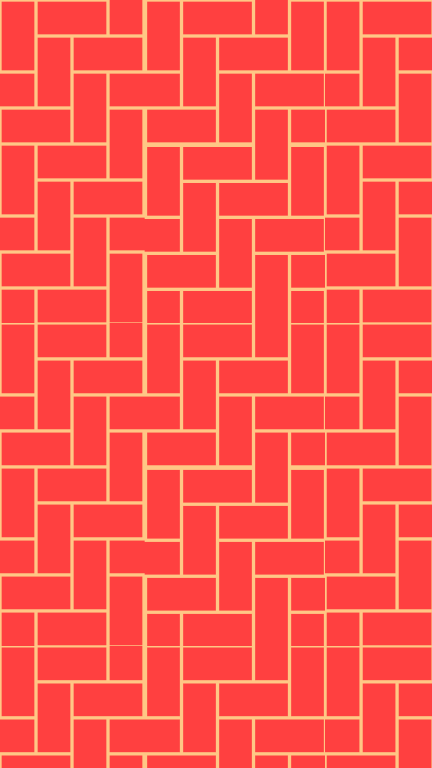
Give the GLSL for this pattern, as a Shadertoy shader.

```glsl
// Herringbone brick paving in flat red with cream joints.
// Each cell's diagonal index picks its half of a 2x1 brick; a nine-cell swatch
// repeats from the top left, with a small slip between its inner blocks.

#define CELLS_ACROSS 12.0
#define SWATCH vec2(9.03, 8.97)     // repeat size, in cells
#define BLOCK 4.0                   // cells before the slip
#define SLIP vec2(0.042, 0.037)     // offset of the later blocks
#define HALF_JOINT 0.046            // half the joint width, in cells
#define BRICK_COLOR vec3(1.0, 0.25, 0.25)
#define JOINT_COLOR vec3(1.0, 0.78, 0.52)
#define SAMPLES 3

// Distance from a point to the edge of the brick that holds it
float brickEdge(vec2 p) {
    vec2 cell = floor(p);
    vec2 local = p - cell;
    float part = mod(cell.x - cell.y, 4.0);
    // 0: upright top, 1: flat left, 2: flat right, 3: upright bottom
    bool flatBrick = part > 0.5 && part < 2.5;
    vec2 size = flatBrick ? vec2(2.0, 1.0) : vec2(1.0, 2.0);
    if (part > 1.5) local += size - 1.0;
    vec2 edge = min(local, size - local);
    return min(edge.x, edge.y);
}

// Swatch coordinates, with the right and lower right blocks slipped
vec2 swatchPoint(vec2 p) {
    vec2 q = mod(p, SWATCH);
    vec2 later = step(BLOCK + 0.5 * SLIP, q);
    later.y *= later.x;
    return q - later * SLIP;
}

void mainImage(out vec4 fragColor, in vec2 fragCoord) {
    float pixel = CELLS_ACROSS / iResolution.x;
    float subPixel = pixel / float(SAMPLES);
    vec2 fromTop = vec2(fragCoord.x, iResolution.y - fragCoord.y) * pixel;

    // Average sub-pixel samples so the clipped seams are smooth too
    float joint = 0.0;
    for (int j = 0; j < SAMPLES; j++) {
        for (int i = 0; i < SAMPLES; i++) {
            vec2 offset = (vec2(i, j) + 0.5) * subPixel - 0.5 * pixel;
            float d = brickEdge(swatchPoint(fromTop + offset));
            joint += clamp(0.5 + (HALF_JOINT - d) / subPixel, 0.0, 1.0);
        }
    }
    joint /= float(SAMPLES * SAMPLES);

    fragColor = vec4(mix(BRICK_COLOR, JOINT_COLOR, joint), 1.0);
}
```
